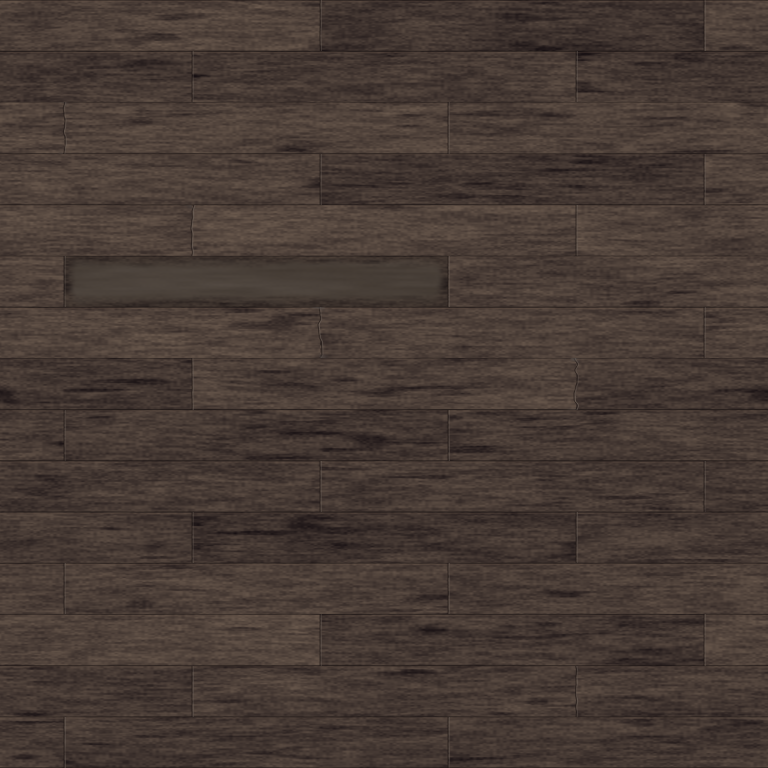
A Shadertoy shader for this texture:

```glsl
// Dark brown wooden floor: fifteen rows of staggered planks with fine horizontal grain.

const float ROWS = 15.0;
const float PLANK_LENGTH = 0.5;

// Tone of the two planks in each row, from the top row down
const float PLANK_TONE[30] = float[30](
    -0.25, 0.12, -0.13, -0.12, 0.10, 0.12, -0.22, 0.10, 0.16, 0.12,
    0.00, 0.08, 0.06, 0.12, 0.08, -0.16, -0.14, -0.04, -0.04, -0.10,
    -0.30, -0.08, 0.02, 0.00, -0.16, 0.18, -0.04, -0.13, -0.16, -0.10);

float hash(vec2 p) {
    vec3 q = fract(p.xyx * vec3(0.1031, 0.1030, 0.0973));
    q += dot(q, q.yzx + 33.33);
    return fract((q.x + q.y) * q.z);
}

float noise(vec2 p) {
    vec2 i = floor(p), f = fract(p);
    f = f * f * (3.0 - 2.0 * f);
    return mix(mix(hash(i), hash(i + vec2(1, 0)), f.x),
               mix(hash(i + vec2(0, 1)), hash(i + vec2(1, 1)), f.x), f.y);
}

// Smooth-edged line at distance zero
float line(float d, float halfWidth) {
    float aa = 0.7 / iResolution.y;
    return 1.0 - smoothstep(halfWidth - aa, halfWidth + aa, abs(d));
}

// Wood tone from broad stains, long fibres, speckle and dark pores
float woodGrain(vec2 p, float seed) {
    vec2 shift = vec2(17.0, 41.0) * seed;
    p.y += 0.005 * (noise(p * vec2(9, 30) + shift) - 0.5);
    float stain = noise(p * vec2(7, 32) + shift) - 0.5;
    float band = noise(p * vec2(14, 130) + shift + 5.0) - 0.5;
    float fibre = noise(p * vec2(38, 370) + shift + 9.0) - 0.5;
    float speckle = noise(p * vec2(230, 480) + shift + 13.0) - 0.5;
    float pores = smoothstep(0.58, 0.9, noise(p * vec2(20, 190) + shift + 21.0))
                * smoothstep(0.4, 0.75, noise(p * vec2(7, 45) + shift + 27.0));
    return 0.28 * stain + 0.32 * band + 0.55 * fibre + 0.45 * speckle - 0.55 * pores;
}

void mainImage(out vec4 fragColor, in vec2 fragCoord) {
    vec2 uv = fragCoord / iResolution.xy;
    uv.y = 1.0 - uv.y;

    // Plank layout: the stagger repeats every three rows
    float row = min(floor(uv.y * ROWS), ROWS - 1.0);
    float x = fract(uv.x - 5.0 / 12.0 + mod(row, 3.0) / 6.0);
    float plank = min(floor(x / PLANK_LENGTH), 1.0);
    float id = row * 2.0 + plank;
    float height = 1.0 / ROWS;
    vec2 p = vec2(x - plank * PLANK_LENGTH, uv.y - row * height);

    // Wood colour
    float tone = 0.53 + PLANK_TONE[int(id)] + woodGrain(p, id + 1.0);
    vec3 color = mix(vec3(0.20, 0.16, 0.15), vec3(0.37, 0.31, 0.27), tone);

    // One plank is rubbed smooth, with a dark soft border
    if (id == 10.0) {
        vec2 inset = min(p, vec2(PLANK_LENGTH, height) - p);
        vec2 corner = max(vec2(0.022) - inset, 0.0);
        float edge = 0.022 - length(corner) + 0.006 * (noise(p * vec2(40, 150)) - 0.5);
        float worn = smoothstep(0.002, 0.017, edge);
        float smear = noise(p * vec2(10, 110) + 3.0) + 0.5 * noise(p * vec2(25, 260)) - 0.75;
        vec3 rubbed = vec3(0.30, 0.265, 0.235) + 0.05 * smear;
        color = mix(color * 0.78, rubbed, worn * 0.88);
    }

    // Row seams: dark groove with a lit lower lip, of varying strength
    float seam = floor(uv.y * ROWS + 0.5);
    float seamY = uv.y - seam * height;
    float seamStrength = mix(0.25, 0.85, hash(vec2(mod(seam, ROWS), 7.3)));
    seamStrength *= 0.7 + 0.3 * noise(vec2(uv.x * 24.0, seam));
    color = mix(color, vec3(0.39, 0.31, 0.26), 0.4 * seamStrength * line(seamY - 0.0017, 0.0006));
    color = mix(color, vec3(0.10, 0.075, 0.07), seamStrength * line(seamY, 0.0007));

    // End joints: thin groove and pale edge, some of them ragged
    float joint = floor(x / PLANK_LENGTH + 0.5);
    float jointSeed = row * 2.0 + mod(joint, 2.0);
    float ragged = smoothstep(0.45, 0.9, hash(vec2(jointSeed, 3.7)));
    float wobble = noise(vec2(p.y * 130.0, jointSeed * 7.0)) - 0.5;
    float jointX = x - joint * PLANK_LENGTH + ragged * 0.006 * wobble;
    float pale = 0.25 + 0.4 * noise(vec2(p.y * 90.0, jointSeed * 5.0 + 2.0));
    color = mix(color, vec3(0.13, 0.10, 0.09), 0.65 * line(jointX, 0.0007));
    color = mix(color, vec3(0.42, 0.38, 0.35), pale * line(jointX - 0.0016, 0.0006));

    // Grey scuffs where ragged joints meet the seams
    float scuff = ragged * smoothstep(0.012, 0.0, length(vec2(jointX * 0.8, seamY * 1.6)));
    scuff *= smoothstep(0.35, 0.8, noise(uv * vec2(150, 220)));
    color = mix(color, vec3(0.34, 0.32, 0.31), 0.5 * scuff);

    fragColor = vec4(color, 1.0);
}
```
